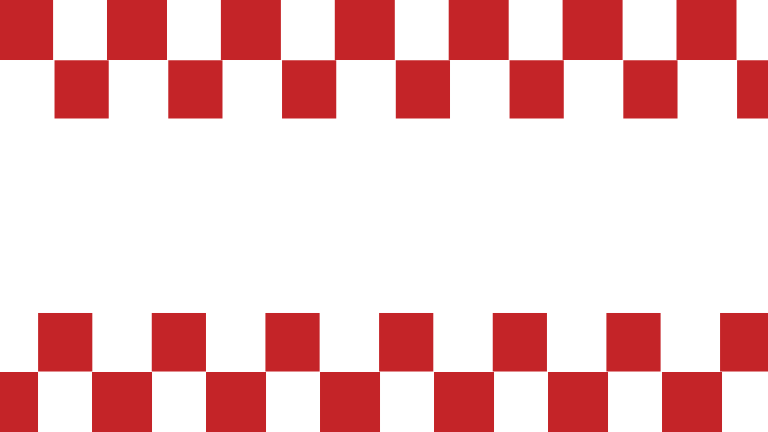
A WebGL 1 fragment shader for this background:

```glsl
precision highp float;
// Red checkered bands along the top and bottom of a white background.

uniform vec2 u_resolution;

// Lengths are in canvas heights, measured from the lower left corner.
const vec3 PAPER = vec3(1.0);
const vec3 RED = vec3(0.77, 0.14, 0.155);

const float OUTER_WIDTH = 0.1389;
const float INNER_WIDTH = 0.1255;
const float BLEED = 0.1; // outer rows run past the canvas edge

// Vertical span of each row: bottom, top
const vec2 TOP_OUTER_SPAN = vec2(0.8611, 1.0 + BLEED);
const vec2 TOP_INNER_SPAN = vec2(0.7257, 0.8605);
const vec2 LOW_INNER_SPAN = vec2(0.1400, 0.2755);
const vec2 LOW_OUTER_SPAN = vec2(-BLEED, 0.1389);

// Horizontal layout of each row: left edge of one tile, repeat period
const vec2 TOP_OUTER_STEP = vec2(-0.0160, 0.26366);
const vec2 TOP_INNER_STEP = vec2(0.1262, 0.26333);
const vec2 LOW_INNER_STEP = vec2(0.0882, 0.26310);
const vec2 LOW_OUTER_STEP = vec2(-0.0509, 0.26389);

// Antialiased coverage from a signed distance
float coverage(float dist, float pixel) {
    return clamp(0.5 - dist / pixel, 0.0, 1.0);
}

// One row of evenly repeated rectangles
float tileRow(vec2 p, vec2 span, vec2 layout, float width, float pixel) {
    float period = layout.y;
    float offset = p.x - layout.x - 0.5 * width;
    float fromCenter = abs(mod(offset + 0.5 * period, period) - 0.5 * period);
    float dx = fromCenter - 0.5 * width;
    float dy = max(span.x - p.y, p.y - span.y);
    return coverage(dx, pixel) * coverage(dy, pixel);
}

void main() {
    float pixel = 1.0 / u_resolution.y;
    vec2 p = gl_FragCoord.xy * pixel;

    // Outer rows touch the canvas edge, inner rows face the center
    float ink = tileRow(p, TOP_OUTER_SPAN, TOP_OUTER_STEP, OUTER_WIDTH, pixel);
    ink += tileRow(p, TOP_INNER_SPAN, TOP_INNER_STEP, INNER_WIDTH, pixel);
    ink += tileRow(p, LOW_INNER_SPAN, LOW_INNER_STEP, INNER_WIDTH, pixel);
    ink += tileRow(p, LOW_OUTER_SPAN, LOW_OUTER_STEP, OUTER_WIDTH, pixel);

    gl_FragColor = vec4(mix(PAPER, RED, min(ink, 1.0)), 1.0);
}
```
